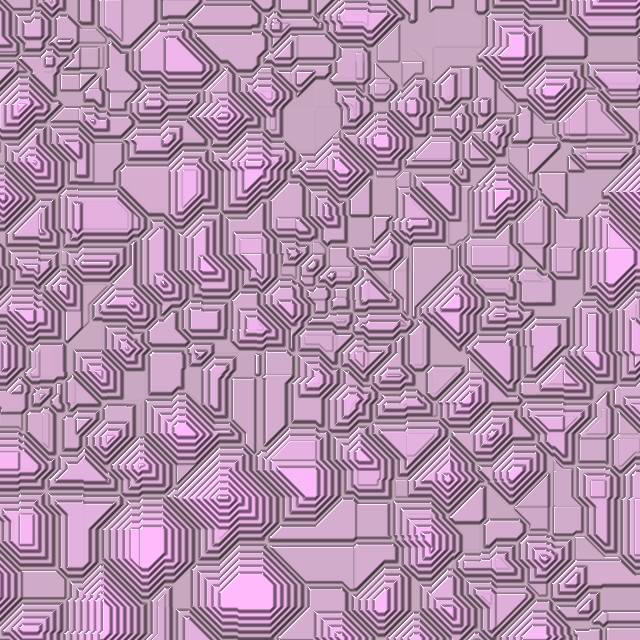
Reproduce this pattern procedurally as a Shadertoy shader.

```glsl
const float CELLS = 7.4;          // seed cells across the canvas
const float STEP_SIZE = 0.0215;   // distance gained per terrace
const float SAMPLE_GAP = 0.0018;  // spacing of the slope samples
const float RELIEF = 0.0115;      // height of one terrace

const vec2 LIGHT_DIR = vec2(-0.64, 0.77);
const vec3 LOW_COLOR = vec3(0.785, 0.66, 0.755);
const vec3 HIGH_COLOR = vec3(1.0, 0.73, 0.99);
const vec3 RIM_COLOR = vec3(1.0, 0.93, 1.0);
const vec3 SHADOW_TINT = vec3(1.0, 1.06, 1.04);

vec3 hash3(vec3 p) {
    p = fract(p * vec3(0.1031, 0.1030, 0.0973));
    p += dot(p, p.yxz + 33.33);
    return fract((p.xxy + p.yxx) * p.zyx);
}

// Its bisectors run level, upright or at 45 degrees
float blockDistance(vec2 d) {
    return abs(d.x) + abs(d.y);
}

// Gap between the two nearest scattered seeds, in block distance
float seedGap(vec2 p) {
    vec2 cell = floor(p);
    float nearest = 9.0;
    float second = 9.0;
    for (int y = -2; y <= 2; y++)
    for (int x = -2; x <= 2; x++) {
        vec2 id = cell + vec2(x, y);
        // Uneven seed counts mix broad plates with crowded small ones
        float crowd = hash3(vec3(id, 17.0)).z;
        int count = 1 + int(crowd * crowd * 6.0);
        for (int i = 0; i < count; i++) {
            vec2 seed = id + hash3(vec3(id, float(i) * 5.0 + 3.0)).xy;
            float d = blockDistance(seed - p);
            second = min(second, max(nearest, d));
            nearest = min(nearest, d);
        }
    }
    return second - nearest;
}

// Flat treads joined by soft risers
float terrace(float t) {
    return floor(t) + smoothstep(0.34, 0.98, fract(t));
}

float height(vec2 uv) {
    float gap = seedGap(uv * CELLS + 40.0) / CELLS;
    return terrace(gap / STEP_SIZE + 0.2);
}

vec3 shade(float level, vec2 slope, float bend) {
    vec3 normal = normalize(vec3(-slope * RELIEF, 1.0));
    float facing = dot(normal.xy, LIGHT_DIR);

    // Steep faces darken, most of all those turned from the light
    float light = mix(0.22, 1.0, normal.z) + 0.13 * facing;
    vec3 base = mix(LOW_COLOR, HIGH_COLOR, clamp(level / 4.2, 0.0, 1.0));
    vec3 color = base * pow(vec3(max(light, 0.0)), SHADOW_TINT);

    // Thin glint on convex rims turned to the light
    float rim = smoothstep(0.07, 0.36, bend) * smoothstep(0.08, 0.48, facing);
    return mix(color, RIM_COLOR, rim);
}

void mainImage(out vec4 fragColor, in vec2 fragCoord) {
    vec2 uv = fragCoord / iResolution.y;
    vec2 offset = vec2(SAMPLE_GAP, 0.0);

    float center = height(uv);
    float right = height(uv + offset.xy);
    float left = height(uv - offset.xy);
    float up = height(uv + offset.yx);
    float down = height(uv - offset.yx);

    float total = right + left + up + down;
    vec2 slope = vec2(right - left, up - down) / (2.0 * SAMPLE_GAP);
    float bend = 4.0 * center - total;
    float level = (center * 2.0 + total) / 6.0;

    fragColor = vec4(shade(level, slope, bend), 1.0);
}
```
